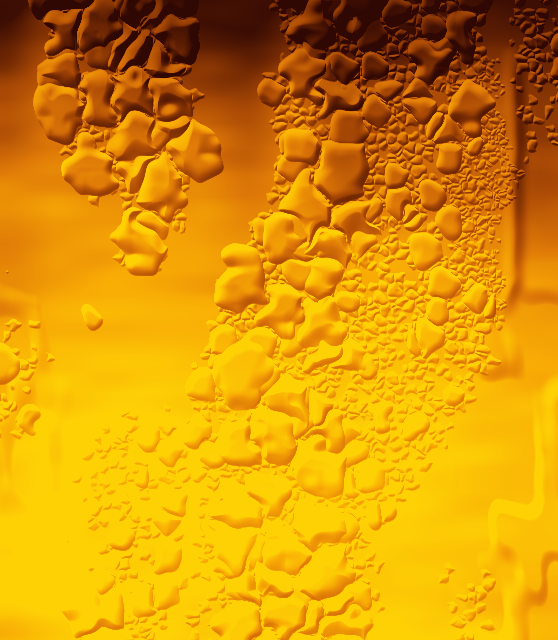
This texture is drawn by a Shadertoy shader. Its source:

```glsl
// Backlit amber glass covered in condensation: lobed drops, small beads and a rivulet.
// Scattered cells build a height field; its slope toward the light shifts a tone
// that falls off toward the top and is mapped through a brown-to-yellow ramp.

const float BIG_CELL = 0.058;
const float MID_CELL = 0.030;
const float BEAD_CELL = 0.0155;
const float FINE_CELL = 0.0085;
const float RELIEF = 0.50;
const float SLOPE_STEP = 0.0014;
const vec2 LIGHT_DIR = vec2(0.42, -0.91);
const int BIG = 0, MID = 1, BEAD = 2, FINE = 3;

const vec3 RAMP[6] = vec3[6](
    vec3(0.19, 0.03, 0.01), vec3(0.43, 0.15, 0.01), vec3(0.67, 0.29, 0.02),
    vec3(0.87, 0.47, 0.03), vec3(0.97, 0.66, 0.02), vec3(0.995, 0.82, 0.02));

vec3 hash3(vec2 p) {
    vec3 q = fract(p.xyx * vec3(0.1031, 0.1030, 0.0973));
    q += dot(q, q.yxz + 33.33);
    return fract((q.xxy + q.yzz) * q.zyx);
}

float noise(vec2 p) {
    vec2 i = floor(p), f = fract(p);
    f = f * f * (3.0 - 2.0 * f);
    vec2 e = vec2(0.0, 1.0);
    return mix(mix(hash3(i).x, hash3(i + e.yx).x, f.x),
               mix(hash3(i + e.xy).x, hash3(i + e.yy).x, f.x), f.y);
}

vec2 wobble(vec2 p) { return vec2(noise(p), noise(p + 57.0)) - 0.5; }

float band(float x, float lo, float hi, float soft) {
    return smoothstep(lo - soft, lo + soft, x) * (1.0 - smoothstep(hi - soft, hi + soft, x));
}

// Probability that a drop of the given kind sits at c
float coverage(vec2 c, int kind) {
    float x = c.x + 0.05 * (noise(c * 11.0) - 0.5), y = c.y;
    float left = mix(0.31, 0.42, smoothstep(0.42, 0.76, y));
    float right = mix(0.57, 0.76, smoothstep(0.12, 0.45, y));
    float upperLeft = band(x, mix(0.17, 0.09, smoothstep(0.6, 0.85, y)), 0.29, 0.015)
                    * smoothstep(0.56, 0.64, y);
    if (kind == BIG)
        return 0.85 * band(x, left + 0.03, 0.56, 0.02) + 0.13 * band(x, 0.59, right - 0.03, 0.01)
             + 0.75 * upperLeft + 0.5 * band(x, 0.13, 0.2, 0.02) * (1.0 - smoothstep(0.03, 0.07, y));
    if (kind == FINE)
        return 0.9 * band(x, 0.71, 0.79, 0.015) * band(y, 0.5, 0.9, 0.03);
    float column = band(x, left, right, 0.018);
    float lowerLeft = band(x, 0.14, 0.28, 0.02) * band(y, -0.1, 0.36, 0.02);
    float edges = step(0.81, x) * smoothstep(0.74, 0.8, y)
                + 0.55 * (1.0 - smoothstep(0.05, 0.1, x)) * band(y, 0.32, 0.5, 0.04)
                + 0.6 * band(x, 0.68, 0.76, 0.02) * (1.0 - smoothstep(0.1, 0.16, y));
    float cover = 0.88 * column + 0.6 * upperLeft + 0.6 * lowerLeft + 0.75 * edges;
    return kind == MID ? 0.26 * cover : cover;
}

// Domed drops: the strongest kernel, pressed apart from its nearest rival
float domedDrops(vec2 p, float cell, int kind) {
    vec2 g = p / cell, base = floor(g);
    float first = 0.0, rival = 0.0;
    for (int j = -1; j <= 1; j++)
    for (int i = -1; i <= 1; i++) {
        vec2 id = base + vec2(i, j);
        vec3 r = hash3(id + 17.0 * float(kind + 1));
        vec2 centre = id + 0.1 + 0.8 * r.xy;
        float radius = mix(0.6, 1.02, fract(r.z * 37.0));
        vec2 d = (g - centre) * vec2(1.08, 0.92) / radius;
        float k = max(1.0 - dot(d, d), 0.0) * step(r.z, coverage(centre * cell, kind));
        rival = max(rival, min(first, k));
        first = max(first, k);
    }
    float e = clamp((first - 0.75 * rival - 0.18) / 0.72, 0.0, 1.0);
    return 0.62 * cell * e * (2.0 - e);
}

// Small beads: uneven rounded cells with gaps between them
float smallBeads(vec2 p, float cell, int kind) {
    vec2 g = p / cell, base = floor(g);
    float near = 9.0, second = 9.0, present = 0.0;
    for (int j = -1; j <= 1; j++)
    for (int i = -1; i <= 1; i++) {
        vec2 id = base + vec2(i, j);
        vec3 r = hash3(id + 17.0 * float(kind + 1));
        vec2 centre = id + 0.1 + 0.8 * r.xy;
        float d = length((g - centre) * vec2(1.0, 1.12)) - 0.4 * fract(r.z * 29.0);
        second = min(second, max(near, d));
        if (d < near) { near = d; present = step(r.z, coverage(centre * cell, kind)); }
    }
    float e = clamp(min((second - near - 0.06) / 0.75, (0.42 - near) / 0.6), 0.0, 1.0);
    return present * 0.48 * cell * e * (2.0 - e);
}

float rivuletX(float y) { return 0.778 + 0.036 * noise(vec2(y * 14.0, 4.0)) + 0.03 * (0.7 - y); }

float rivulet(vec2 p) {
    float across = (p.x - rivuletX(p.y)) / 0.012;
    return exp(-across * across) * band(p.y, 0.53, 0.9, 0.03);
}

// Wet film: soft ridges near both sides
float film(vec2 p) {
    float sides = smoothstep(0.70, 0.78, p.x) * (1.0 - smoothstep(0.5, 0.6, p.y))
                + (1.0 - smoothstep(0.05, 0.12, p.x)) * band(p.y, 0.25, 0.55, 0.06);
    return 0.004 * noise(p * vec2(12.0, 26.0))
         + 0.016 * sides * smoothstep(0.45, 0.8, noise(p * vec2(26.0, 15.0) + 3.0 * p.yx));
}

float height(vec2 p) {
    vec2 bend = wobble(p * 38.0);
    float large = domedDrops(p + 0.034 * bend, BIG_CELL, BIG);
    large = max(large, domedDrops(p + 0.018 * bend, MID_CELL, MID));
    vec2 q = p + 0.009 * wobble(p * 95.0);
    float beads = max(smallBeads(q, BEAD_CELL, BEAD), smallBeads(q, FINE_CELL, FINE));
    beads *= 1.0 - smoothstep(0.0, 0.003, large);
    return large + beads + 0.016 * rivulet(p) + film(p);
}

// Light through the glass: dark top, drips of shade, soft level streaks
float backlight(vec2 p) {
    float drip = noise(vec2(p.x * 13.0, p.y * 3.0)) - 0.5;
    float streak = noise(p * vec2(4.0, 13.0)) + 0.3 * noise(p * vec2(9.0, 37.0)) - 0.65;
    float tone = 0.01 + 1.12 * (1.0 - exp(-2.8 * (1.0 - p.y)));
    tone += 0.30 * drip * smoothstep(0.5, 0.9, p.y) + 0.10 * streak;
    tone += 0.12 * (noise(p * vec2(5.0, 7.0) + 9.0) - 0.5) - 0.10 * rivulet(p);
    tone -= 0.10 * smoothstep(0.55, 0.87, p.x) + 0.06 * (1.0 - smoothstep(0.0, 0.1, p.x));
    return tone - 0.09 * (1.0 - smoothstep(0.0, 0.2, p.y));
}

void mainImage(out vec4 fragColor, in vec2 fragCoord) {
    vec2 p = fragCoord / iResolution.y;
    float slope = (height(p + SLOPE_STEP * LIGHT_DIR) - height(p - SLOPE_STEP * LIGHT_DIR))
                / (2.0 * SLOPE_STEP);
    float shade = slope / (1.0 + abs(slope));
    float tone = max(backlight(p), 0.04) + RELIEF * mix(0.9, 0.8, p.y) * shade;

    float t = clamp(tone, 0.0, 1.0) * 5.0;
    int k = min(int(t), 4);
    fragColor = vec4(mix(RAMP[k], RAMP[k + 1], t - float(k)), 1.0);
}
```
